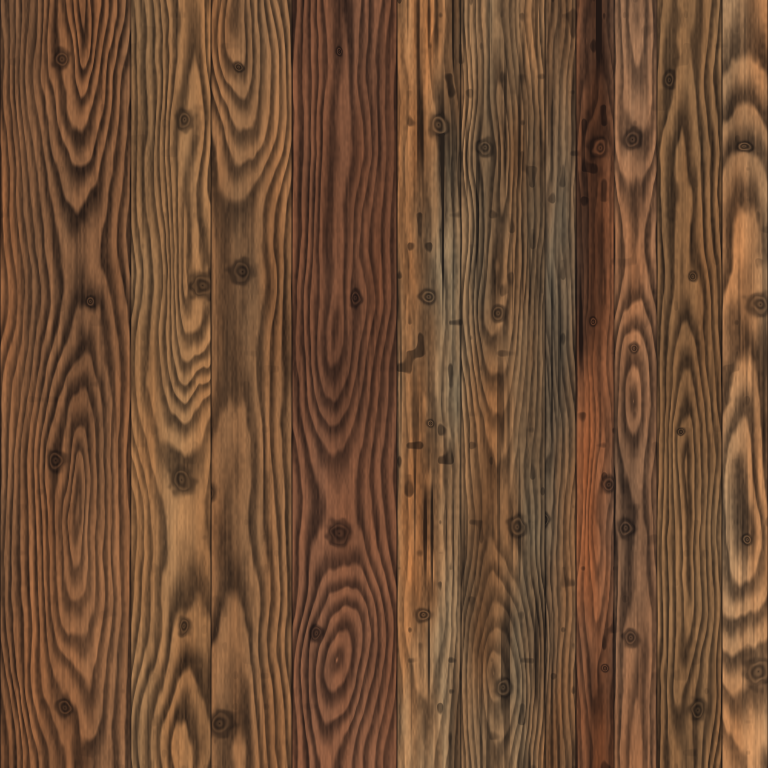
Reproduce this texture procedurally as a WebGL 1 fragment shader.

```glsl
precision highp float;
// Aged brown timber boards with vertical grain, cathedral rings, knots and cracks.
uniform vec2 u_resolution;

struct Plank {
  float left, right, heart; // edges and centre line of the rings
  float rings;              // growth rings per canvas width
  float weather;            // 0 smooth, 1 cracked
  float figure;             // strength of waves and knots
  vec3 tint;
};

Plank pickPlank(float x) {
  if (x < .17)  return Plank(.0, .17, .105, 110., .06, .9, vec3(.41, .28, .19));
  if (x < .275) return Plank(.17, .275, .245, 105., .05, 1.4, vec3(.44, .32, .215));
  if (x < .38)  return Plank(.275, .38, .307, 100., .05, 1.2, vec3(.415, .295, .2));
  if (x < .517) return Plank(.38, .517, .44, 95., .0, 1., vec3(.36, .235, .17));
  if (x < .6)   return Plank(.517, .6, .55, 145., 1., .8, vec3(.54, .4, .275));
  if (x < .71)  return Plank(.6, .71, .65, 145., .6, .7, vec3(.46, .34, .235));
  if (x < .75)  return Plank(.71, .75, .7, 150., .7, .5, vec3(.4, .3, .215));
  if (x < .8)   return Plank(.75, .8, .78, 130., .9, .6, vec3(.43, .285, .2));
  if (x < .855) return Plank(.8, .855, .83, 120., .2, .6, vec3(.45, .32, .23));
  if (x < .94)  return Plank(.855, .94, .893, 135., .12, .8, vec3(.4, .29, .195));
  return Plank(.94, 1., .97, 85., .35, 1.5, vec3(.53, .39, .27));
}

float hash(vec2 p) {
  return fract(sin(dot(p, vec2(127.1, 311.7))) * 43758.5);
}

float noise(vec2 p) {
  vec2 i = floor(p), f = fract(p);
  f = f * f * (3. - 2. * f);
  return mix(mix(hash(i), hash(i + vec2(1, 0)), f.x),
             mix(hash(i + vec2(0, 1)), hash(i + vec2(1, 1)), f.x), f.y);
}

float fbm(vec2 p) {
  float sum = 0., amp = .53;
  for (int i = 0; i < 4; i++) {
    sum += amp * noise(p);
    p = p * 2.03 + 17.;
    amp *= .5;
  }
  return sum;
}

void main() {
  vec2 uv = gl_FragCoord.xy / u_resolution;
  Plank p = pickPlank(uv.x);
  float seed = 3. + p.left * 97.;

  // Grain space: centred on the heart, which wanders slowly
  vec2 q = vec2(uv.x - p.heart, uv.y);
  q.x += (noise(vec2(uv.y * 5., seed)) - .5) * .02 * p.figure;
  q.x += (noise(uv * vec2(26., 10.) + seed) - .5) * .014 * p.figure;

  // Knots push the grain aside
  float bend = 0., knot = 0., knotShade = 1., halo = 0.;
  for (int i = 0; i < 4; i++) {
    float n = float(i);
    vec2 h = vec2(hash(vec2(seed, n)), hash(vec2(n + 5., seed)));
    vec2 centre = vec2((h.x - .5) * .55 * (p.right - p.left), (n + .15 + .7 * h.y) / 4.);
    float size = mix(.004, .012, hash(h + seed)) * mix(.6, 1., p.figure);
    vec2 d = q - centre;
    bend -= d.x * .75 * exp(-dot(d * d, vec2(1., .14)) / (size * size * 6.));
    float r = length(d * vec2(1., .85)) / size;
    r *= 1. + .4 * (noise(uv * 130. + seed) - .5);
    float inside = 1. - smoothstep(.8, 1.15, r);
    knotShade = mix(knotShade, .72 + .22 * sin(r * 10.) - .4 * exp(-r * r * 6.), inside);
    knot = max(knot, inside);
    halo = max(halo, exp(-(r - 1.05) * (r - 1.05) * 9.));
  }

  // Growth rings: a slanted cut through a trunk gives long arches
  float depth = (noise(vec2(uv.y * 3., seed + 9.)) - .42) * .11 * p.figure;
  float radius = length(vec2(q.x + bend, depth));
  radius += (noise(uv * vec2(60., 15.) + seed) - .5) * .004;
  radius += (noise(uv * vec2(170., 40.)) - .5) * .0018;
  float ring = fract(radius * p.rings + noise(vec2(radius * 40., seed)) * .9);
  float fall = max(.22, p.rings / u_resolution.x);
  float band = smoothstep(.05, .65, ring) * (1. - smoothstep(1. - fall, 1., ring));
  float ringContrast = mix(.72, .4, p.weather) * mix(.55, 1.2, noise(uv * vec2(28., 4.) + seed));

  // Fibres, pores and broad changes of shade
  float fibre = .6 * noise(uv * vec2(430., 16.)) + .4 * noise(uv * vec2(210., 7.) + 31.) - .5;
  float pores = noise(uv * vec2(500., 150.)) - .5;
  float blotch = fbm(uv * vec2(9., 4.) + seed) - .5;
  float shade = 1. + ringContrast * (band - .46) + .4 * fibre + .16 * pores + .5 * blotch;

  // Weathering: long cracks, dark stains and small chips
  float crack = smoothstep(.62, .84, noise(uv * vec2(220., 6.) + seed));
  crack *= smoothstep(.25, .6, noise(uv * vec2(24., 7.) + 53.));
  float stain = smoothstep(.58, .85, noise(uv * vec2(30., 3.5) + seed + 7.));
  float chip = smoothstep(.83, .93, noise(uv * vec2(75., 50.) + 11.));
  shade *= 1. - p.weather * (.6 * crack + .38 * stain);
  shade *= 1. - .35 * chip * (.15 + p.weather);

  // Knots and joints
  shade = mix(shade, knotShade + .3 * fibre, knot * .85);
  shade *= 1. - .38 * halo;
  float joint = min(uv.x - p.left, p.right - uv.x);
  shade *= 1. - .42 * (1. - smoothstep(.0003, .0022, joint));

  // Warm and grey patches over the board colour
  float warmth = fbm(uv * vec2(22., 3.) + 71.) - .5;
  vec3 warm = 1. + vec3(.22, -.05, -.3) * warmth * (.5 + 1.5 * p.weather);
  shade = clamp(shade, .3, 1.65);
  vec3 color = p.tint * warm * shade + vec3(0., .006, .022) * (1. - shade);
  gl_FragColor = vec4(clamp(color, 0., 1.), 1.);
}
```
